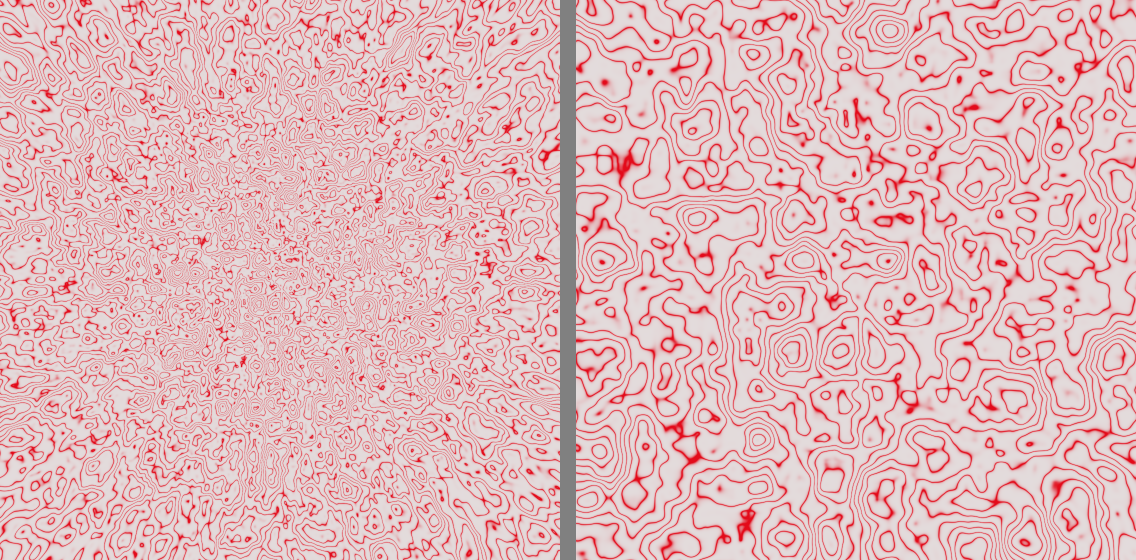
Left: the whole. Right: its middle third, enlarged.
Write a WebGL 1 fragment shader that draws this texture.

```glsl
precision highp float;
// Dense red contour lines of layered value noise on a pale ground.
// The noise fills a sphere seen from its centre through a wide lens, so the
// cells grow and stretch outwards from the middle of the canvas.

uniform vec2 u_resolution;

const vec3 PALE = vec3(0.89, 0.882, 0.882);
const vec3 RED = vec3(0.89, 0.04, 0.10);
const float LENS = 1.2;          // tangent of the half view angle
const float CELL_FREQUENCY = 16.0;
const float BANDS = 7.5;         // contour lines per unit of noise
const float LINE_SHARE = 0.172;  // mean amount of red
const float LINE_SHARPNESS = 0.74;

float hash(vec3 p) {
  p = fract(p * 0.1031);
  p += dot(p, p.zyx + 31.32);
  return fract((p.x + p.y) * p.z);
}

float valueNoise(vec3 p) {
  vec3 cell = floor(p);
  vec3 f = fract(p);
  vec2 e = vec2(0.0, 1.0);
  f = f * f * (3.0 - 2.0 * f);
  vec4 near = vec4(hash(cell), hash(cell + e.yxx),
                   hash(cell + e.xyx), hash(cell + e.yyx));
  vec4 far = vec4(hash(cell + e.xxy), hash(cell + e.yxy),
                  hash(cell + e.xyy), hash(cell + e.yyy));
  vec4 slice = mix(near, far, f.z);
  vec2 row = mix(slice.xz, slice.yw, f.x);
  return mix(row.x, row.y, f.y);
}

float layeredNoise(vec3 p) {
  float sum = 0.0;
  float amplitude = 1.0;
  for (int i = 0; i < 3; i++) {
    sum += amplitude * valueNoise(p);
    p = p * 2.03 + vec3(17.3, 9.7, 5.2);
    amplitude *= 0.43;
  }
  return sum;
}

// Contour phase along the view ray through a pixel position.
float contourPhase(vec2 pixel) {
  vec2 view = (2.0 * pixel - u_resolution) / min(u_resolution.x, u_resolution.y);
  vec3 direction = normalize(vec3(view * LENS, 1.0));
  return BANDS * layeredNoise(direction * CELL_FREQUENCY + vec3(41.4, 73.6, 28.2));
}

// Periodic peak (Poisson kernel) of fixed mean; blur damps its harmonics.
float contourLine(float phase, float blur) {
  float r = LINE_SHARPNESS * exp(-blur);
  float peak = (1.0 - r * r) / (1.0 - 2.0 * r * cos(6.2831853 * phase) + r * r);
  return min(LINE_SHARE * peak, 1.0);
}

void main() {
  // Four half-pixel samples give both the smoothing and the line density.
  vec2 d = vec2(-0.25, 0.25);
  float a = contourPhase(gl_FragCoord.xy + d.xx);
  float b = contourPhase(gl_FragCoord.xy + d.yx);
  float c = contourPhase(gl_FragCoord.xy + d.xy);
  float e = contourPhase(gl_FragCoord.xy + d.yy);
  float blur = 0.5 * length(vec2(b - a + e - c, c - a + e - b));

  float line = 0.25 * (contourLine(a, blur) + contourLine(b, blur)
                     + contourLine(c, blur) + contourLine(e, blur));
  gl_FragColor = vec4(mix(PALE, RED, line), 1.0);
}
```
